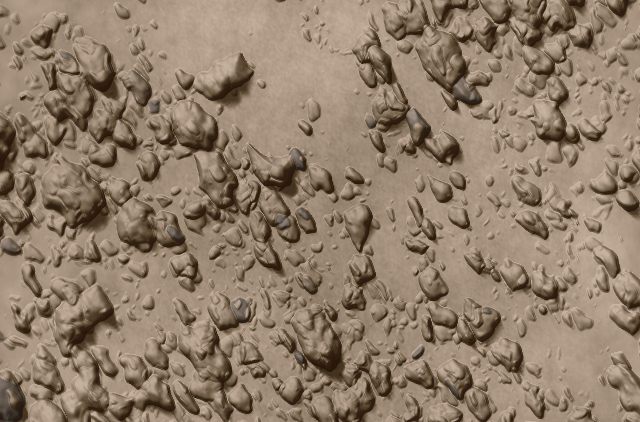
Reproduce this texture procedurally as a Shadertoy shader.

```glsl
// Sandy earth wall studded with clustered stones and crumbs, lit from the upper left.

float hash(vec2 p) {
    return fract(sin(dot(p, vec2(127.1, 311.7))) * 43758.5);
}

float noise(vec2 p) {
    vec2 cell = floor(p), f = fract(p);
    f = f * f * (3.0 - 2.0 * f);
    return mix(mix(hash(cell), hash(cell + vec2(1, 0)), f.x),
               mix(hash(cell + vec2(0, 1)), hash(cell + vec2(1, 1)), f.x), f.y);
}

// Wall axes: x across, y down the steep diagonal, compressed so features run along it
vec2 wallAxes(vec2 p) {
    return vec2(dot(p, vec2(0.86, 0.51)), 0.72 * dot(p, vec2(0.51, -0.86)));
}

// One size of lumpy stones: x = height, y = random tint of the topmost stone
vec2 stones(vec2 p, float scale, float density) {
    vec2 q = p * scale, best = vec2(0.0);
    for (int j = -1; j <= 1; j++)
    for (int i = -1; i <= 1; i++) {
        vec2 id = floor(q) + vec2(i, j);
        float presence = smoothstep(0.0, 0.18, density - hash(id + scale + 41.7));
        if (presence <= 0.0) continue;
        vec2 seed = id + scale;
        vec2 d = q - id - 0.15 - 0.7 * vec2(hash(seed), hash(seed + 17.3));
        d.x *= mix(0.85, 1.25, hash(seed + 3.7));
        float radius = presence * mix(0.26, 0.58, hash(seed + 5.1));
        float dome = 1.0 - dot(d, d) / (radius * radius);
        float h = 0.9 * radius * pow(max(dome, 0.0), 0.65);
        if (h > best.x) best = vec2(h, hash(seed + 9.9));
    }
    return vec2(best.x / scale, best.y);
}

// Stone clusters in broken streaks, thicker toward the right
float cluster(vec2 s, float x) {
    float n = 0.6 * noise(s * vec2(6.5, 3.8) + 7.0) + 0.4 * noise(s * vec2(16.0, 10.0));
    return smoothstep(0.3, 0.7, n + 0.1 * smoothstep(0.2, 0.9, x));
}

// Relief of the wall: x = height, y = tint, z = stone cover, w = crowding
vec4 relief(vec2 p) {
    vec2 s = wallAxes(p);
    float crowd = cluster(s, p.x);
    vec2 w = s + 0.026 * (vec2(noise(s * 24.0), noise(s * 24.0 + 31.0)) - 0.5)
               + 0.011 * (vec2(noise(s * 65.0), noise(s * 65.0 + 53.0)) - 0.5);
    vec2 large  = stones(w, 8.5, 0.05 + 0.45 * crowd);
    vec2 medium = stones(w + 3.1, 17.0, 0.05 + 0.62 * crowd);
    vec2 small  = stones(w + 5.7, 34.0, 0.06 + 0.58 * crowd);
    vec2 crumbs = stones(w + 8.3, 75.0, 0.05 + 0.3 * crowd);

    vec2 top = large.x > medium.x ? large : medium;
    float cover = smoothstep(0.0, 0.012, top.x);
    float h = top.x + 0.4 * min(large.x, medium.x) + 0.75 * small.x + 0.65 * crumbs.x;
    if (small.x > 0.003) top.y = small.y;

    // Undulating ground, rough stone skin
    h += 0.026 * noise(s * vec2(9.0, 6.0)) + 0.004 * noise(s * vec2(38.0, 26.0));
    h += (0.001 + 0.005 * cover) * noise(s * 62.0) + 0.0016 * cover * noise(s * 130.0);
    return vec4(h, top.y, smoothstep(0.001, 0.008, max(top.x, small.x)), crowd);
}

void mainImage(out vec4 fragColor, in vec2 fragCoord) {
    vec2 p = fragCoord / iResolution.y;
    float across = fragCoord.x / iResolution.x;
    float focus = 1.0 - smoothstep(0.2, 0.55, abs(across - 0.55));

    // Surface slope and diffuse light, softer out of focus
    vec4 here = relief(p);
    float e = mix(0.004, 0.0026, focus);
    vec2 slope = vec2(relief(p + vec2(e, 0)).x - relief(p - vec2(e, 0)).x,
                      relief(p + vec2(0, e)).x - relief(p - vec2(0, e)).x) / (2.0 * e);
    vec3 normal = normalize(vec3(-slope, 1.0));
    float diffuse = dot(normal, normalize(vec3(-0.38, 0.53, 0.76)));

    // Soft cast shadow, marched toward the light
    float blocked = 0.0;
    for (int i = 1; i <= 6; i++) {
        float t = 0.009 * float(i);
        float rise = relief(p + t * vec2(-0.58, 0.81)).x - here.x - 0.66 * t;
        blocked = max(blocked, rise);
    }
    float shadow = smoothstep(0.0, 0.02, blocked);

    // Sand grain, faint toward the sides, and broad stains along the wall
    vec2 s = wallAxes(p);
    float grain = noise(s * 190.0) + 0.6 * noise(s * 320.0) - 0.8;
    float stain = noise(s * vec2(5.0, 3.0) + 19.0) - 0.5;

    float tone = 0.87 + 0.85 * (diffuse - 0.76);
    tone += 0.08 * mix(0.3, 1.0, focus) * grain + 0.17 * stain;
    tone -= 0.05 * here.z + 0.06 * here.w;
    tone = clamp(tone, 0.07, 1.03) * (1.0 - 0.75 * shadow);

    // Warm earth, with a few cool grey stones
    vec3 color = mix(vec3(0.15, 0.085, 0.03), vec3(0.76, 0.68, 0.60), tone);
    color.b -= 0.02 * smoothstep(0.8, 0.5, tone) * smoothstep(0.0, 0.3, tone);
    vec3 slate = mix(vec3(0.12, 0.10, 0.09), vec3(0.52, 0.48, 0.45), tone);
    color = mix(color, slate, 0.75 * here.z * smoothstep(0.955, 0.97, here.y));
    fragColor = vec4(color, 1.0);
}
```
